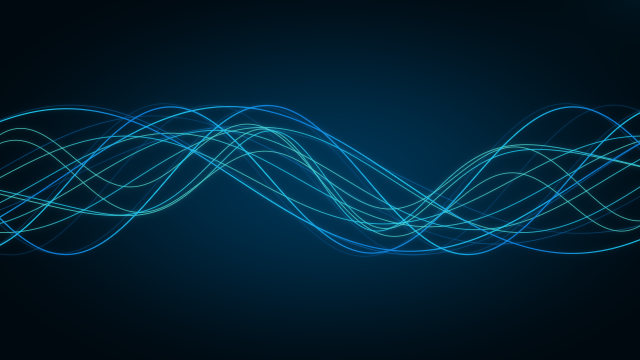
Reproduce this background procedurally as a Shadertoy shader.

```glsl
// Bundles of thin glowing cyan waves crossing a dark blue vignette.

const float PI = 3.14159265;

const vec3 EDGE_COLOR   = vec3(0.0, 0.035, 0.06);
const vec3 CENTER_COLOR = vec3(0.0, 0.205, 0.33);
const vec3 CYAN = vec3(0.12, 0.78, 0.93);
const vec3 BLUE = vec3(0.06, 0.50, 0.86);
const vec3 TEAL = vec3(0.30, 0.80, 0.76);
const vec3 DEEP = vec3(0.04, 0.34, 0.58);

const float VIGNETTE_RADIUS = 1.28;
const float GLOW_WIDTH = 0.006;
const float GLOW_LEVEL = 0.10;

// Lengths along x are in canvas widths, heights in canvas heights.
struct Bundle {
    int count;
    float crest, crestStep;   // position of a crest, shift per strand
    float halfWave;           // distance from crest to trough
    float amp, ampStep;       // height at the center, change per strand
    float edgeAmp;            // extra height toward the sides
    float chirp;              // tightens the wave at the center
    float tiltStep;           // S-shaped lean added per strand
};

const Bundle TIGHT  = Bundle(2, -0.233, 0.150, 0.314, 0.203, 0.004, 0.0, 0.0, 0.0);
const Bundle WIDE   = Bundle(2, -0.396, 0.254, 0.536, 0.198, 0.006, 0.0, 0.0, 0.0);
const Bundle MEDIUM = Bundle(4, -0.305, 0.072, 0.404, 0.122, 0.008, 0.0, 0.0, 0.0);
const Bundle PINCH  = Bundle(2, -0.150, 0.020, 0.300, 0.145, -0.006, -0.10, 1.13, 0.0);
const Bundle RIPPLE = Bundle(2, -0.085, -0.010, 0.193, 0.079, 0.018, 0.035, 0.0, 0.093);
const Bundle ECHO_TIGHT = Bundle(3, -0.244, 0.075, 0.314, 0.212, -0.004, 0.0, 0.0, 0.0);
const Bundle ECHO_WIDE  = Bundle(3, -0.390, 0.130, 0.536, 0.208, -0.030, 0.0, 0.0, 0.0);

float strandHeight(Bundle b, float i, float x) {
    float sway = sin(2.0 * PI * x);
    float phase = PI * (x - b.crest - i * b.crestStep) / b.halfWave + b.chirp * sway;
    float amp = b.amp + i * b.ampStep + b.edgeAmp * 4.0 * x * x;
    return amp * cos(phase) - i * b.tiltStep * sway;
}

// Distance to the strand, corrected for its slope.
float strandDistance(Bundle b, float i, vec2 p, float aspect) {
    float e = 0.001;
    float y = strandHeight(b, i, p.x);
    float slope = (strandHeight(b, i, p.x + e) - y) / (e * aspect);
    return abs(p.y - y) / sqrt(1.0 + slope * slope);
}

// Pixel coverage of a line, also for lines thinner than a pixel.
float lineCoverage(float dist, float width, float pixel) {
    float cover = (0.5 * (width + pixel) - dist) / pixel;
    return clamp(cover, 0.0, min(1.0, width / pixel));
}

void drawBundle(inout vec3 col, Bundle b, vec2 p, vec3 tintA, vec3 tintB,
                float width, float opacity) {
    float aspect = iResolution.x / iResolution.y;
    for (int n = 0; n < b.count; n++) {
        float i = float(n);
        float dist = strandDistance(b, i, p, aspect);
        vec3 tint = mix(tintA, tintB, 0.5 + 0.5 * sin(17.0 * p.x + 2.4 * i));
        float cover = lineCoverage(dist, width, 1.0 / iResolution.y);
        col += tint * GLOW_LEVEL * opacity * exp(-dist / GLOW_WIDTH);
        col = mix(col, tint, cover * opacity);
    }
}

vec3 background(vec2 p) {
    float light = smoothstep(VIGNETTE_RADIUS, 0.0, length(2.0 * p - vec2(0.03, 0.0)));
    vec3 col = mix(EDGE_COLOR, CENTER_COLOR, light);
    // Faint light in the upper right corner
    return col + vec3(0.0, 0.05, 0.07) * exp(-9.0 * length(p - 0.5));
}

void mainImage(out vec4 fragColor, in vec2 fragCoord) {
    vec2 p = fragCoord / iResolution.xy - 0.5;
    vec3 col = background(p);

    // Faint echoes behind
    drawBundle(col, ECHO_TIGHT, p, DEEP, DEEP, 0.0022, 0.40);
    drawBundle(col, ECHO_WIDE, p, DEEP, BLUE, 0.0022, 0.45);

    // Thin inner strands
    drawBundle(col, RIPPLE, p, TEAL, TEAL, 0.0022, 0.85);
    drawBundle(col, MEDIUM, p, TEAL, CYAN, 0.0023, 0.85);
    drawBundle(col, PINCH, p, TEAL, CYAN, 0.0025, 0.85);

    // Bright outer strands
    drawBundle(col, WIDE, p, CYAN, BLUE, 0.0032, 0.95);
    drawBundle(col, TIGHT, p, CYAN, BLUE, 0.0034, 0.95);

    fragColor = vec4(clamp(col, 0.0, 1.0), 1.0);
}
```
